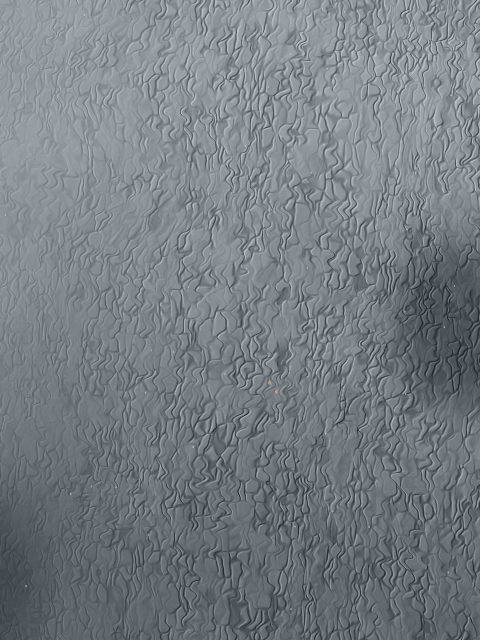
Reproduce this texture procedurally as a Shadertoy shader.

```glsl
const vec3 DARK_SLATE = vec3(0.26, 0.29, 0.31);
const vec3 PALE_SLATE = vec3(0.62, 0.65, 0.67);
const vec3 WARM_FLECK = vec3(0.82, 0.66, 0.50);
const vec3 WHITE_FLECK = vec3(0.80, 0.82, 0.83);
const vec2 GRAIN_SCALE = vec2(92.0, 37.0);
const vec2 LIGHT_STEP = vec2(-0.0021, 0.0010);

float hash(vec2 p) {
    return fract(sin(dot(p, vec2(127.1, 311.7))) * 43758.5453);
}

vec2 hash2(vec2 p) {
    return vec2(hash(p), hash(p + 57.3));
}

float noise(vec2 p) {
    vec2 i = floor(p), f = fract(p);
    f = f * f * (3.0 - 2.0 * f);
    return mix(mix(hash(i), hash(i + vec2(1, 0)), f.x),
               mix(hash(i + vec2(0, 1)), hash(i + vec2(1, 1)), f.x), f.y);
}

// Gap between the two nearest cell centres: zero on a cell border
float cellGap(vec2 p) {
    vec2 i = floor(p), f = fract(p);
    float nearest = 9.0, second = 9.0;
    for (int y = -1; y <= 1; y++) {
        for (int x = -1; x <= 1; x++) {
            vec2 cell = vec2(x, y);
            float d = length(cell + hash2(i + cell) - f);
            second = min(second, max(nearest, d));
            nearest = min(nearest, d);
        }
    }
    return second - nearest;
}

// Tall, wavy plates parted by broken creases
float leatherHeight(vec2 p) {
    vec2 bend = vec2(noise(p * 7.0), noise(p * 7.0 + 31.0)) - 0.5;
    vec2 q = p + bend * vec2(0.045, 0.03) - vec2(0.07 * p.y, 0.0);
    vec2 wobble = vec2(noise(q * vec2(70.0, 85.0)), noise(q * 80.0 + 19.0)) - 0.5;
    q = q * GRAIN_SCALE + wobble * vec2(1.3, 0.8);
    float crease = 1.0 - smoothstep(0.0, 0.42, cellGap(q));
    float depth = smoothstep(0.15, 0.75, noise(q * vec2(0.8, 0.9) + 7.0));
    float swell = noise(q * vec2(1.1, 0.9) + 43.0);
    return 0.55 * swell - crease * mix(0.2, 1.0, depth);
}

// Broad light falling from above, with a shadow on the right and in a corner
float ambientTone(vec2 p) {
    float tone = mix(0.30, 0.80, smoothstep(-0.05, 0.95, p.y));
    tone += 0.10 * (1.0 - smoothstep(0.0, 0.3, p.x)) * smoothstep(0.15, 0.6, p.y);
    float shadow = length((p - vec2(0.73, 0.50)) / vec2(0.15, 0.18));
    tone -= 0.50 * (1.0 - smoothstep(0.35, 1.15, shadow));
    float corner = length((p - vec2(0.0, 0.10)) / vec2(0.12, 0.24));
    tone -= 0.30 * (1.0 - smoothstep(0.0, 1.0, corner));
    return tone + 0.10 * (noise(p * 9.0 + 3.0) - 0.5);
}

float fleck(vec2 p, vec2 centre, vec2 radius) {
    return 1.0 - smoothstep(0.5, 1.3, length((p - centre) / radius));
}

// Sparse dust, one possible fleck in each grid square
float dust(vec2 p, float squares, float share) {
    vec2 cell = floor(p * squares);
    vec2 centre = (cell + 0.2 + 0.6 * hash2(cell + 11.0)) / squares;
    return step(hash(cell + 71.0), share) * fleck(p, centre, vec2(0.0013, 0.0018));
}

void mainImage(out vec4 fragColor, in vec2 fragCoord) {
    vec2 p = fragCoord / iResolution.y;

    // Embossed relief, flatter towards the left
    float height = leatherHeight(p);
    float slope = height - leatherHeight(p + LIGHT_STEP);
    float relief = mix(0.30, 1.0, smoothstep(0.0, 0.38, p.x));
    float tone = ambientTone(p);
    float shade = 0.48 * slope + 0.30 * (height + 0.02);
    tone += relief * shade * mix(0.65, 1.0, smoothstep(0.0, 0.5, tone));
    tone += 0.05 * (noise(p * 330.0) - 0.5);
    vec3 color = mix(DARK_SLATE, PALE_SLATE, clamp(tone, -0.45, 1.25));

    // Dust and a pair of warm flecks
    color = mix(color, WHITE_FLECK, 0.55 * dust(p, 32.0, 0.035));
    for (int i = 0; i < 2; i++) {
        vec2 centre = vec2(0.421, 0.402) + float(i) * vec2(0.011, -0.014);
        color = mix(color, WARM_FLECK, 0.8 * fleck(p, centre, vec2(0.0022, 0.0035)));
    }
    fragColor = vec4(color, 1.0);
}
```
